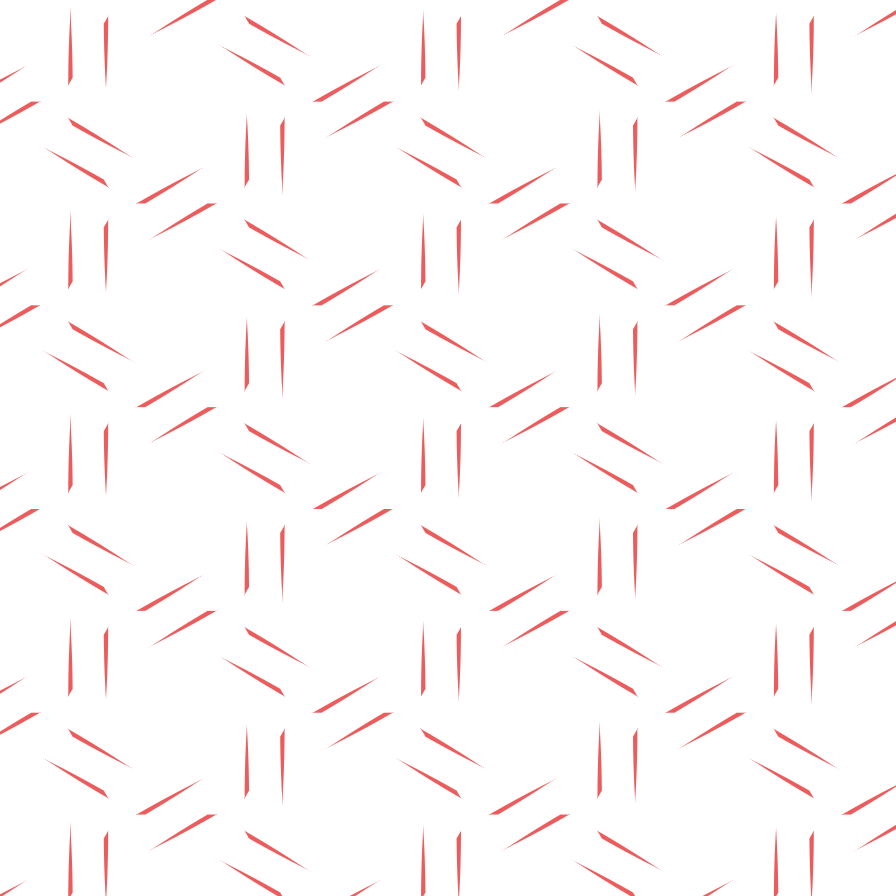
Give the GLSL for this pattern, as a WebGL 1 fragment shader.

```glsl
precision highp float;
// Pairs of tapered red strokes in three directions on a hexagonal lattice, over white.

uniform vec2 u_resolution;

// Offset from the nearest point of a hexagonal lattice with unit spacing.
vec2 hexCell(vec2 p) {
  vec2 cell = vec2(1.7320508, 1.0);
  vec2 a = mod(p + 0.5 * cell, cell) - 0.5 * cell;
  vec2 b = mod(p, cell) - 0.5 * cell;
  return dot(a, a) < dot(b, b) ? a : b;
}

// Approximate distance to two upright strokes, each a half turn of the other.
float strokePair(vec2 p) {
  p = p.x > 0.0 ? -p : p;
  float along = (p.y + 0.168) / 0.351;
  float halfWidth = 0.0108 * (1.0 - along * along);
  float blade = abs(p.x + 0.0872) - halfWidth;
  float slantedEnd = dot(p, vec2(0.8660254, -0.5));
  return max(blade, slantedEnd);
}

void main() {
  float spacing = 0.22734;
  vec2 p = (gl_FragCoord.xy / u_resolution.y - vec2(0.0, 0.0909)) / spacing;
  float pixel = 1.0 / (u_resolution.y * spacing);

  // The same pair at three orientations, a sixth of a turn apart.
  mat2 sixthTurn = mat2(0.5, -0.8660254, 0.8660254, 0.5);
  float dist = 1.0;
  for (int i = 0; i < 3; i++) {
    dist = min(dist, strokePair(hexCell(p - vec2(0.4330127, -0.25))));
    p = sixthTurn * p;
  }

  float ink = clamp(0.5 - dist / pixel, 0.0, 1.0);
  gl_FragColor = vec4(mix(vec3(1.0), vec3(0.93, 0.36, 0.36), ink), 1.0);
}
```
